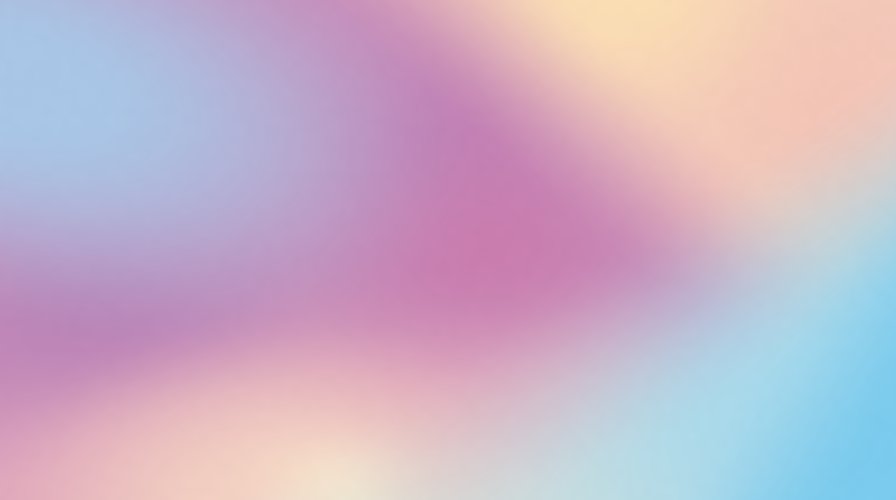
A WebGL 2 fragment shader for this background:

```glsl
#version 300 es
precision highp float;

uniform vec2 u_resolution;
out vec4 fragColor;

// Lengths are in canvas heights, angles in radians
#define PEACH_SOFTNESS 0.17
#define AQUA_SOFTNESS 0.21
#define SKY_TILT -0.26
#define SKY_FADE vec2(0.25, 1.7)
#define SAND_FADE vec2(0.3, 1.5)
#define PEACH_EDGE vec2(0.88, 1.0)
#define PEACH_NORMAL vec2(0.66, 0.75)
#define AQUA_EDGE vec2(1.794, 0.65)
#define AQUA_NORMAL vec2(0.545, -0.839)
#define GRAIN_CELLS 54.0
#define GRAIN_STRENGTH 0.007

const vec3 ORCHID = vec3(0.78, 0.55, 0.725);
const vec3 ROSE = vec3(0.875, 0.655, 0.735);
const vec3 VIOLET = vec3(0.73, 0.515, 0.715);
const vec3 PLUM = vec3(0.75, 0.485, 0.70);
const vec3 MAGENTA = vec3(0.79, 0.485, 0.68);
const vec3 SKY = vec3(0.66, 0.775, 0.90);
const vec3 PEACH = vec3(0.95, 0.79, 0.73);
const vec3 CORAL = vec3(0.95, 0.765, 0.715);
const vec3 CREAM = vec3(0.98, 0.87, 0.70);
const vec3 SAND = vec3(0.945, 0.805, 0.755);
const vec3 IVORY = vec3(0.975, 0.90, 0.80);
const vec3 MIST = vec3(0.82, 0.87, 0.86);
const vec3 AQUA = vec3(0.66, 0.85, 0.92);
const vec3 AZURE = vec3(0.48, 0.795, 0.93);

// Hash without sine
float hash(vec2 cell) {
    vec3 q = fract(vec3(cell.xyx) * 0.1031);
    q += dot(q, q.yzx + 33.33);
    return fract((q.x + q.y) * q.z);
}

// Smooth value noise from 0 to 1
float noise(vec2 p) {
    vec2 i = floor(p), f = smoothstep(0.0, 1.0, fract(p));
    float low = mix(hash(i), hash(i + vec2(1, 0)), f.x);
    float high = mix(hash(i + vec2(0, 1)), hash(i + vec2(1, 1)), f.x);
    return mix(low, high, f.y);
}

// Gaussian spot with separate radii
float glow(vec2 p, vec2 centre, vec2 radii) {
    vec2 q = (p - centre) / radii;
    return exp(-dot(q, q));
}

// Tilted ellipse that fades between two relative radii
float softEllipse(vec2 p, vec2 centre, vec2 radii, float tilt, vec2 fade) {
    float c = cos(tilt), s = sin(tilt);
    vec2 q = mat2(c, -s, s, c) * (p - centre) / radii;
    return 1.0 - smoothstep(fade.x, fade.y, length(q));
}

// Half plane with a wide, soft border
float softHalfPlane(vec2 p, vec2 edge, vec2 normal, float softness) {
    return smoothstep(-softness, softness, dot(p - edge, normal));
}

// Orchid field, turning to rose downwards, with darker spots
vec3 orchidField(vec2 p) {
    float depth = 1.0 - p.y + 0.3 * min(p.x - 0.61, 0.0);
    vec3 color = mix(ORCHID, ROSE, smoothstep(0.5, 0.82, depth));
    color = mix(color, VIOLET, glow(p, vec2(0.18, 0.39), vec2(0.33, 0.16)));
    color = mix(color, PLUM, 0.85 * glow(p, vec2(0.88, 0.69), vec2(0.20, 0.20)));
    return mix(color, MAGENTA, 0.9 * glow(p, vec2(0.95, 0.51), vec2(0.28, 0.17)));
}

// Warm upper right corner
vec3 peachField(vec2 p) {
    vec3 color = mix(PEACH, CORAL, glow(p, vec2(1.62, 0.83), vec2(0.25, 0.22)));
    return mix(color, CREAM, glow(p, vec2(1.24, 1.02), vec2(0.28, 0.22)));
}

// Cool lower right corner, from mist to azure
vec3 aquaField(vec2 p) {
    float along = dot(p - vec2(0.88, 0.0), vec2(0.95, 0.30));
    vec3 color = mix(MIST, AQUA, smoothstep(0.0, 0.66, along));
    return mix(color, AZURE, smoothstep(1.33, 1.70, p.x - 0.6 * p.y));
}

void main() {
    vec2 p = gl_FragCoord.xy / u_resolution.y;
    vec3 color = orchidField(p);

    // Blue haze at the upper left
    float sky = softEllipse(p, vec2(0.0, 0.84), vec2(0.62, 0.30), SKY_TILT, SKY_FADE);
    color = mix(color, SKY, sky);

    // Sandy rise at the bottom
    float sand = softEllipse(p, vec2(0.56, -0.03), vec2(0.42, 0.28), 0.0, SAND_FADE);
    vec3 sandColor = mix(SAND, IVORY, glow(p, vec2(0.70, 0.0), vec2(0.16, 0.14)));
    color = mix(color, sandColor, sand);

    // Corner fields laid over the rest
    float peach = softHalfPlane(p, PEACH_EDGE, PEACH_NORMAL, PEACH_SOFTNESS);
    float aqua = softHalfPlane(p, AQUA_EDGE, AQUA_NORMAL, AQUA_SOFTNESS);
    color = mix(color, peachField(p), peach);
    color = mix(color, aquaField(p), aqua);

    // Faint mottled grain
    color += GRAIN_STRENGTH * (noise(p * GRAIN_CELLS) - 0.5);

    fragColor = vec4(color, 1.0);
}
```
